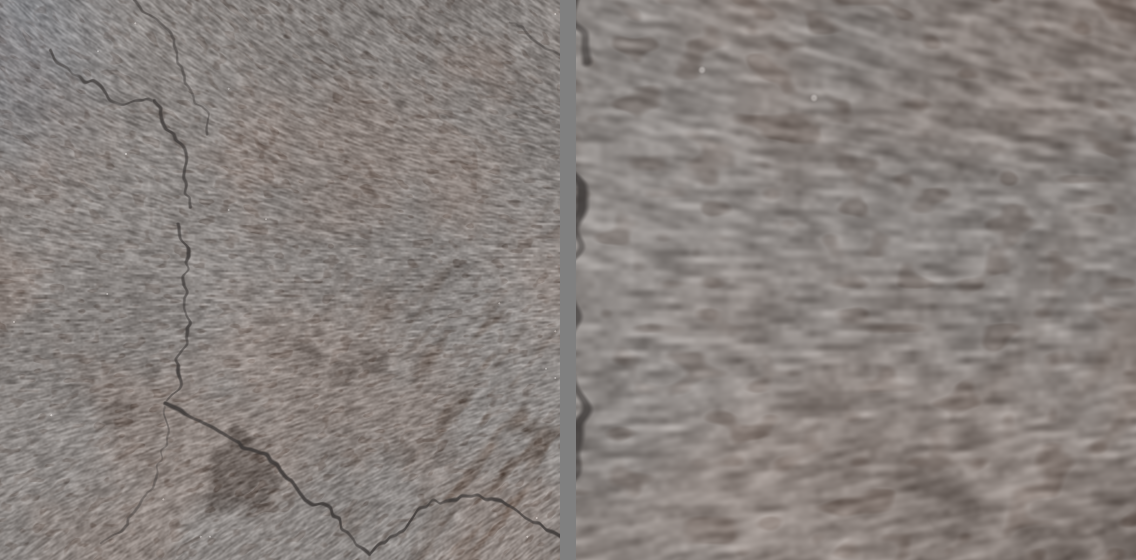
Left, the full canvas; right, a detail of the centre.
Write a three.js fragment shader that draws this texture.

```glsl
// Weathered concrete floor: fine grain smeared along a slowly turning direction,
// soft clouds of tint, slanting scuffs, dark stains and a web of bowed cracks.
// Grain is noise averaged along the smear; each crack is a noisy arc between two ends.

#define GRAIN_FREQ 250.0
#define GRAIN_CONTRAST 0.34
#define SMEAR_LENGTH 0.014
#define CLOUD_CONTRAST 0.085
#define SCUFF_STRENGTH 0.13
#define STAIN_STRENGTH 0.24
#define CRACK_WIDTH 0.0023
#define CONCRETE vec3(0.543, 0.524, 0.513)
#define WARM_TINT vec3(0.012, -0.006, -0.015)
#define COOL_TINT vec3(-0.035, -0.012, 0.012)
#define CRACK_COLOR vec3(0.23, 0.215, 0.21)

varying vec2 vUv;

float hash(vec2 p) {
  vec3 q = fract(vec3(p.xyx) * 0.1031);
  q += dot(q, q.yzx + 33.33);
  return fract((q.x + q.y) * q.z);
}

float noise(vec2 p) {
  vec2 i = floor(p), f = fract(p);
  f = f * f * (3.0 - 2.0 * f);
  return mix(mix(hash(i), hash(i + vec2(1.0, 0.0)), f.x),
             mix(hash(i + vec2(0.0, 1.0)), hash(i + vec2(1.0, 1.0)), f.x), f.y);
}

float fbm(vec2 p) {
  float sum = 0.0, amp = 0.5;
  for (int i = 0; i < 4; i++) {
    sum += amp * noise(p);
    p = mat2(1.6, 1.2, -1.2, 1.6) * p + 17.3;
    amp *= 0.5;
  }
  return sum / 0.9375;
}

// Fine grain (x) and coarse pits (y), averaged along the local smear direction
vec2 smearedGrain(vec2 p) {
  float angle = mix(0.62, -0.66, p.y) + 0.12 * (p.x - 0.5);
  vec2 dir = vec2(cos(angle), sin(angle));
  vec2 sum = vec2(0.0);
  for (int i = 0; i < 9; i++) {
    vec2 q = p + dir * SMEAR_LENGTH * (float(i) / 8.0 - 0.5);
    sum += vec2(noise(q * GRAIN_FREQ + 50.0), noise(q * GRAIN_FREQ * 0.45 + 9.0));
  }
  return sum / 9.0;
}

// Coverage of a jagged arc from a to b, pushed sideways by bow at its middle
float crack(vec2 p, vec2 a, vec2 b, float bow, float weight) {
  float len = length(b - a);
  vec2 along = (b - a) / len;
  vec2 local = vec2(dot(p - a, along), dot(p - a, vec2(-along.y, along.x)));
  float t = clamp(local.x / len, 0.0, 1.0);
  float seed = 40.0 * (a.x + 2.0 * b.y);
  float pinned = smoothstep(0.0, 0.12, t) * smoothstep(1.0, 0.88, t);
  float wander = 0.034 * (noise(vec2(local.x * 20.0, seed)) - 0.5)
               + 0.012 * (noise(vec2(local.x * 75.0, seed + 5.0)) - 0.5);
  float side = local.y - bow * 4.0 * t * (1.0 - t) - wander * pinned;
  float d = length(vec2(local.x - t * len, side * 0.85));
  float variety = noise(vec2(local.x * 38.0, seed + 11.0));
  float width = CRACK_WIDTH * weight * (0.45 + 1.1 * variety);
  return smoothstep(width + 0.0018, width * 0.3, d) * min(1.0, weight * (0.5 + 0.6 * variety));
}

// Ragged blot with soft edges
float stain(vec2 p, vec2 center, vec2 size) {
  float ragged = 1.5 * (fbm(p * 24.0 + center * 30.0) - 0.5);
  return smoothstep(1.1, 0.65, length((p - center) / size) + ragged);
}

float cracks(vec2 p) {
  vec2 fork = vec2(0.295, 0.28), foot = vec2(0.66, 0.01), bend = vec2(0.275, 0.82);
  float c = crack(p, vec2(0.09, 0.91), bend, -0.028, 0.85);
  c = max(c, crack(p, bend, vec2(0.34, 0.63), 0.012, 0.95));
  c = max(c, crack(p, vec2(0.318, 0.60), fork, 0.038, 1.0));
  c = max(c, crack(p, fork, foot, 0.025, 1.2));
  c = max(c, crack(p, foot, vec2(1.01, 0.035), 0.085, 1.05));
  c = max(c, crack(p, vec2(0.24, 1.0), vec2(0.37, 0.76), 0.02, 0.7));
  c = max(c, crack(p, fork, vec2(0.18, 0.03), 0.03, 0.6));
  return max(c, crack(p, vec2(0.91, 0.96), vec2(1.02, 0.9), -0.008, 0.55));
}

void main() {
  vec2 p = vUv;

  // Broad tint: warm clouds, a cool upper left corner
  float cloud = fbm(p * 5.0 + 3.0) - 0.5;
  float cool = smoothstep(0.36, 0.0, length((p - vec2(0.0, 0.95)) * vec2(1.2, 1.0)));
  vec3 color = CONCRETE + CLOUD_CONTRAST * cloud;
  color += WARM_TINT * smoothstep(0.45, 0.7, fbm(p * 4.0 + 31.0)) + COOL_TINT * cool;
  color -= 0.022 * smoothstep(0.5, 1.0, p.y) * smoothstep(0.2, 0.9, p.x);

  // Scuffs climbing to the right, strongest in the lower right
  vec2 slant = mat2(0.64, -0.77, 0.77, 0.64) * (p + 0.02 * cloud);
  float scuffZone = smoothstep(0.4, 0.9, p.x) * smoothstep(0.8, 0.3, p.y);
  float scuff = noise(slant * vec2(9.0, 42.0)) * 0.6 + noise(slant * vec2(24.0, 95.0)) * 0.4;
  color -= SCUFF_STRENGTH * scuffZone * (smoothstep(0.5, 0.9, scuff) - 0.1) * vec3(0.85, 1.0, 1.1);

  // One large stain and scattered small ones
  float blot = stain(p, vec2(0.425, 0.155), vec2(0.065, 0.075));
  for (int i = 0; i < 9; i++) {
    float k = float(i);
    vec2 center = vec2(0.12 + 0.8 * hash(vec2(k, 4.0)), 0.12 + 0.4 * hash(vec2(k, 9.0)));
    blot = max(blot, 0.55 * stain(p, center, vec2(0.012 + 0.016 * hash(vec2(k, 2.0)))));
  }
  color *= 1.0 - STAIN_STRENGTH * blot * vec3(0.95, 1.0, 1.03);

  // Smeared grain, dark pits and rare pale flecks
  vec2 grain = smearedGrain(p);
  color += GRAIN_CONTRAST * (grain.x - 0.5) + 0.1 * (grain.y - 0.5);
  color -= 0.09 * smoothstep(0.6, 0.8, grain.y) * vec3(0.9, 1.0, 1.05);
  vec2 cell = floor(p * 60.0);
  float fleck = step(0.994, hash(cell + 7.0)) * smoothstep(0.16, 0.05, length(fract(p * 60.0) - 0.5));
  color += 0.18 * fleck;

  // Cracks on top
  color = mix(color, CRACK_COLOR, 0.85 * cracks(p));
  gl_FragColor = vec4(color, 1.0);
}
```
